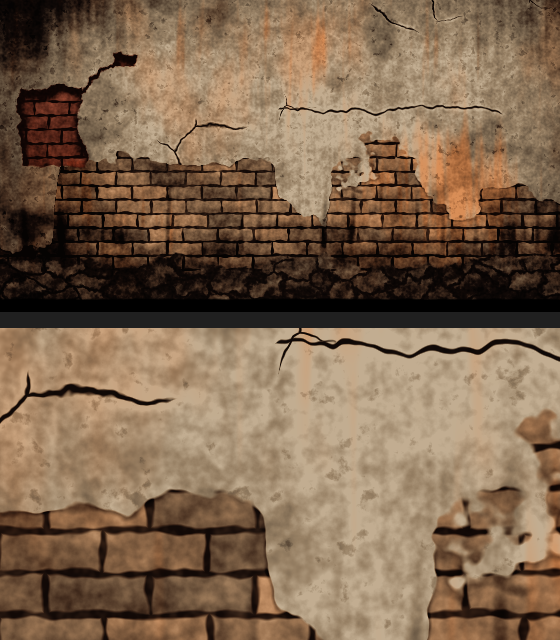
Top, the full canvas; bottom, a detail of the centre.
A WebGL 2 fragment shader for this texture:

```glsl
#version 300 es
precision highp float;
// Ruined plaster wall: exposed bricks, cracks, rust stains and grime above dark rubble.
uniform vec2 u_resolution;
out vec4 fragColor;

float hash(vec2 p) {
  vec3 q = fract(p.xyx * 0.1031);
  q += dot(q, q.yzx + 33.33);
  return fract((q.x + q.y) * q.z);
}

float gradientAt(vec2 cell, vec2 offset) {
  float angle = 6.2832 * hash(cell);
  return dot(vec2(cos(angle), sin(angle)), offset);
}

float noise(vec2 p) {
  vec2 i = floor(p), f = p - i, e = vec2(1, 0);
  vec2 u = f * f * f * (f * (f * 6.0 - 15.0) + 10.0);
  return mix(mix(gradientAt(i, f), gradientAt(i + e, f - e), u.x),
             mix(gradientAt(i + e.yx, f - e.yx), gradientAt(i + 1.0, f - 1.0), u.x), u.y);
}

float fbm(vec2 p) {
  float sum = 0.0, amp = 0.8;
  for (int k = 0; k < 5; k++) {
    sum += amp * noise(p);
    p = mat2(1.6, 1.2, -1.2, 1.6) * p + 7.3;
    amp *= 0.55;
  }
  return sum;
}

// Voronoi cells: x = distance to the border, y = random value of the cell
vec2 shards(vec2 p) {
  vec2 base = floor(p), nearest = vec2(0), id = base;
  float best = 9.0, border = 9.0;
  for (int k = 0; k < 9; k++) {
    vec2 c = base + vec2(k % 3, k / 3) - 1.0;
    vec2 r = c + vec2(hash(c), hash(c + 57.3)) - p;
    if (dot(r, r) < best) { best = dot(r, r); nearest = r; id = c; }
  }
  for (int k = 0; k < 25; k++) {
    vec2 c = id + vec2(k % 5, k / 5) - 2.0;
    vec2 r = c + vec2(hash(c), hash(c + 57.3)) - p;
    if (c != id) border = min(border, dot(0.5 * (nearest + r), normalize(r - nearest)));
  }
  return vec2(border, hash(id + 9.1));
}

// Running bond: x = distance to the joint, y = random value, z = height within the brick
vec3 bricks(vec2 p) {
  vec2 size = vec2(0.112, 0.045), q = p / size;
  float row = floor(q.y);
  q.x += 0.5 * mod(row, 2.0) + 0.3 * hash(vec2(row, 4.0));
  vec2 d = (0.5 - abs(fract(q) - 0.5)) * size;
  return vec3(min(d.x, d.y), hash(vec2(floor(q.x), row)), fract(q.y));
}

float box(vec2 p, vec2 halfSize) {
  vec2 d = abs(p) - halfSize;
  return length(max(d, 0.0)) + min(max(d.x, d.y), 0.0);
}

float segment(vec2 p, vec2 a, vec2 b) {
  vec2 d = b - a;
  return length(p - a - d * clamp(dot(p - a, d) / dot(d, d), 0.0, 1.0));
}

// Signed distance to the broken openings and the gap that joins them
float opening(vec2 p) {
  vec2 q = p + 0.035 * vec2(fbm(p * 9.0), fbm(p * 9.0 + 31.0));
  float d = min(box(q - vec2(0.165, 0.595), vec2(0.095, 0.12)), box(q - vec2(0.395, 0.815), vec2(0.035, 0.022)));
  return min(d, segment(q, vec2(0.25, 0.69), vec2(0.37, 0.81)) - 0.005);
}

vec3 ramp(float t) {
  vec3 c = mix(vec3(0.02, 0.012, 0.01), vec3(0.07, 0.04, 0.03), clamp(t + 1.0, 0.0, 1.0));
  c = mix(c, vec3(0.25, 0.18, 0.13), clamp(t, 0.0, 1.0));
  c = mix(c, vec3(0.42, 0.35, 0.27), clamp(t - 1.0, 0.0, 1.0));
  c = mix(c, vec3(0.59, 0.50, 0.39), clamp(t - 2.0, 0.0, 1.0));
  return mix(c, vec3(0.76, 0.68, 0.57), clamp(t - 3.0, 0.0, 1.0));
}

void main() {
  vec2 p = gl_FragCoord.xy / u_resolution.y;
  float px = 1.0 / u_resolution.y, across = gl_FragCoord.x / u_resolution.x;
  float broad = fbm(p * 2.6 + 3.0), mid = fbm(p * 9.0), fine = fbm(p * 38.0);
  float streak = noise(vec2(p.x * 24.0, p.y * 1.7)) + 0.7 * noise(vec2(p.x * 65.0, p.y * 4.0));
  float relief = fbm(p * 16.0) - fbm(p * 16.0 + vec2(-0.1, 0.22));

  // Weathered plaster
  float blotch = smoothstep(0.05, 0.5, fbm(p * 4.5 + 20.0));
  float tone = 3.6 + 1.2 * broad + 0.7 * mid + 0.9 * fine + 0.6 * streak + 0.8 * relief;
  tone -= 1.6 * blotch * (0.7 + fine) + 1.3 * smoothstep(0.25, 0.6, fine + 0.4 * mid);

  // Cracks with a lit lower rim
  vec2 bent = p + 0.03 * vec2(fbm(p * 7.0), fbm(p * 7.0 + 12.0));
  float open = smoothstep(0.0, 0.3, noise(p * 2.7 + 5.0) + 0.25 * noise(p * 9.0));
  float net = shards(bent * vec2(3.6, 3.0) + 2.0).x / 3.3 + 0.012 * (1.0 - open);
  float seam = abs(p.y - 0.645 - 0.07 * fbm(vec2(p.x * 4.0, 3.0)));
  seam += 0.05 * (1.0 - smoothstep(0.85, 0.9, p.x) + smoothstep(1.6, 1.68, p.x));
  float crack = min(net, seam - 0.003 * noise(p * 22.0));
  tone += 0.5 * (1.0 - smoothstep(0.004, 0.014, crack));
  tone = mix(-0.2, tone, smoothstep(0.0015 - px * 0.5, 0.0025 + px, crack));

  // Brickwork below the ragged plaster edge
  vec3 brick = bricks(p + 0.004 * vec2(noise(p * 14.0), noise(p * 14.0 + 8.0)));
  float face = smoothstep(0.0015, 0.0055, brick.x + 0.005 * noise(p * 45.0));
  float brickTone = 2.4 + 1.3 * (brick.y - 0.5) + 0.6 * (brick.z - 0.5) + 1.5 * broad + 0.9 * mid + 0.9 * fine + relief;
  brickTone = mix(0.2 + 0.9 * mid, brickTone, face);
  float lip = 0.47 - 0.12 * smoothstep(1.3, 1.42, p.x) - 0.27 * (1.0 - smoothstep(0.16, 0.2, p.x));
  lip -= 0.11 * smoothstep(0.1, 0.07, abs(p.x - 0.97));
  float cover = p.y - lip + 0.24 * fbm(p * vec2(3.4, 4.2) + 11.0) + 0.03 * mid;
  brickTone -= 1.5 * (1.0 - smoothstep(0.0, 0.025, -cover)) * smoothstep(-0.2, 0.3, mid + 0.1);
  float plaster = smoothstep(-0.006, 0.006, cover);
  tone = mix(brickTone, tone, plaster);

  // Grime: drips, hanging soot and darkened borders
  float side = abs(across - 0.55) * 2.0;
  float drip = smoothstep(0.15, 0.5, noise(vec2(p.x * 34.0, p.y * 2.5)));
  tone -= 1.5 * drip * smoothstep(0.15, 0.25, p.y) * (1.0 - smoothstep(0.3, 0.5, p.y));
  tone -= 2.3 * smoothstep(0.55, 1.15, side + 0.35 * broad + 0.1 * streak);
  tone -= 2.2 * smoothstep(0.74, 1.08, p.y + 0.16 * streak + 0.15 * broad) * (0.35 + 0.65 * side);
  tone -= 1.1 * (1.0 - smoothstep(0.12, 0.34, p.y + 0.1 * mid));

  // Red bricks in shade behind the openings
  float hole = opening(p);
  float inside = 1.0 - smoothstep(-px, px, hole);
  float shade = smoothstep(0.0, 0.03, -opening(p + vec2(-0.006, 0.016)));
  float redTone = mix(-0.4, 0.9 + 0.9 * brick.y + 0.8 * fine + 0.7 * relief, face * shade);
  tone = mix(tone, redTone, inside);

  // Rubble at the foot
  vec2 stone = shards(p * vec2(9.0, 15.0) + 0.7 * vec2(mid, fbm(p * 9.0 + 40.0)));
  float stoneTone = 0.2 + 1.1 * stone.y + 0.8 * mid + 0.8 * fine + 1.6 * relief;
  stoneTone = mix(-0.4, stoneTone, smoothstep(0.01, 0.14, stone.x)) - 0.6 * side;
  float foot = 1.0 - smoothstep(-0.01, 0.015, p.y - 0.155 - 0.08 * mid);
  tone = mix(tone, stoneTone, foot);

  // Colour with rust runs
  vec3 color = ramp(tone + 0.5 * noise(p * 115.0));
  float run = exp(-pow((p.x - 1.5) / 0.17, 2.0) - pow((p.y - 0.4) / 0.17, 2.0));
  float rust = smoothstep(0.15, 0.9, run + 0.6 * streak + 0.5 * broad) + 0.6 * (1.0 - plaster) * (0.4 + 0.6 * brick.y);
  rust += 0.4 * smoothstep(0.0, 0.5, fbm(p * vec2(4.0, 1.8) + 17.0));
  color *= mix(vec3(1), vec3(1.12, 0.82, 0.6), clamp(rust, 0.0, 1.0) * (1.0 - 0.6 * foot));
  color *= mix(vec3(1), vec3(1.1, 0.62, 0.55), inside);
  color *= smoothstep(0.038, 0.046, p.y + 0.004 * mid);
  fragColor = vec4(color, 1.0);
}
```
